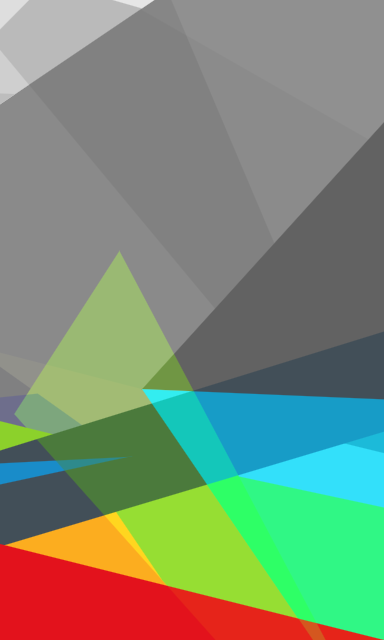
A Shadertoy shader for this background:

```glsl
// Overlapping flat paper-like facets: grey planes above, a slate band and
// vivid wedges below, crossed by a tall translucent green kite.
// Every facet is an intersection of antialiased half planes, painted in order.

#define EDGE_WIDTH 1.2
#define SLATE  vec3(0.26, 0.31, 0.345)
#define RED    vec3(0.89, 0.07, 0.11)
#define ORANGE vec3(0.99, 0.68, 0.12)
#define YELLOW vec3(1.00, 0.84, 0.12)
#define LIME   vec3(0.59, 0.87, 0.20)
#define GREEN  vec3(0.19, 0.97, 0.52)
#define CYAN   vec3(0.20, 0.88, 0.98)
#define BLUE   vec3(0.09, 0.61, 0.78)

vec2 uv;

// Coverage of the area beneath the line from a (left) to b (right).
float under(vec2 a, vec2 b) {
    vec2 e = b - a, q = uv - a;
    float pixel = length(e.yx / iResolution.xy);
    return clamp(0.5 + (e.y * q.x - e.x * q.y) / (pixel * EDGE_WIDTH), 0.0, 1.0);
}

float over(vec2 a, vec2 b) { return 1.0 - under(a, b); }

float both(float a, float b) { return min(a, b); }

void paint(inout vec3 color, vec3 ink, float mask) { color = mix(color, ink, mask); }

void mainImage(out vec4 fragColor, in vec2 fragCoord) {
    uv = fragCoord / iResolution.xy;

    // Shared corners and edges
    vec2 apex = vec2(0.370, 0.392), kiteTop = vec2(0.311, 0.608);
    vec2 kiteLeft = vec2(0.037, 0.353), fold = vec2(0.213, 0.336);
    float belowBandTop = under(vec2(0.0, 0.296), vec2(1.0, 0.482));
    float belowBand = under(vec2(0.0, 0.146), vec2(1.0, 0.3255));
    float belowRed = under(vec2(0.0, 0.150), vec2(1.0, 0.0));
    float rightOfKiteBase = over(kiteLeft, vec2(0.561, 0.0));
    float leftOfKiteEdge = under(kiteTop, vec2(0.848, 0.0));
    float kite = both(both(rightOfKiteBase, leftOfKiteEdge), under(kiteLeft, kiteTop));
    float rightOfBeam = over(apex, vec2(0.815, 0.0));
    float beam = both(rightOfBeam, under(apex, vec2(1.0, 0.376)));

    // Grey planes
    vec3 color = vec3(0.54);
    float rightOfCrease = over(vec2(0.0, 0.922), vec2(0.554, 0.522));
    float rightPlane = over(vec2(0.446, 1.0), vec2(0.713, 0.622));
    float upperPlane = over(vec2(0.359, 0.988), vec2(0.957, 0.783));
    paint(color, vec3(0.507), rightOfCrease);
    paint(color, vec3(0.545), rightPlane);
    paint(color, color + 0.018, upperPlane);

    // Pale top left corner
    float pale = over(vec2(0.0, 0.837), vec2(0.402, 1.0));
    paint(color, vec3(0.73), pale);
    paint(color, vec3(0.81), both(pale, 1.0 - rightOfCrease));
    paint(color, vec3(0.74), both(pale, under(vec2(0.0, 0.854), vec2(0.039, 0.853))));
    paint(color, vec3(0.87), over(vec2(0.0, 0.954), vec2(0.076, 1.0)));
    paint(color, vec3(0.90), both(pale, over(vec2(0.293, 1.0), vec2(0.380, 0.985))));

    // Low folds on the left
    float lowFold = under(vec2(0.0, 0.449), apex);
    float belowFold = under(vec2(0.0, 0.427), fold);
    float violet = both(belowFold, under(vec2(0.0, 0.379), vec2(0.098, 0.385)));
    paint(color, vec3(0.57, 0.57, 0.545), lowFold);
    paint(color, vec3(0.50, 0.50, 0.505), belowFold);
    paint(color, vec3(0.43, 0.43, 0.55), violet);

    // Dark plane on the right
    float dark = both(under(apex, vec2(1.0, 0.809)), over(apex, vec2(1.0, 0.376)));
    paint(color, vec3(0.385), dark);

    // Kite above the band
    vec3 kiteInk = mix(vec3(0.605, 0.725, 0.45), vec3(0.635, 0.735, 0.455), lowFold);
    kiteInk = mix(kiteInk, vec3(0.49, 0.65, 0.49), violet);
    kiteInk = mix(kiteInk, vec3(0.44, 0.59, 0.265), dark);
    paint(color, kiteInk, kite);
    paint(color, vec3(0.55, 0.82, 0.17), under(vec2(0.0, 0.342), vec2(0.135, 0.322)));

    // Slate band with a thin blue blade
    paint(color, mix(SLATE, vec3(0.295, 0.48, 0.235), kite), belowBandTop);
    float blade = both(under(vec2(0.0, 0.276), vec2(0.333, 0.286)),
                       over(vec2(0.0, 0.243), vec2(0.333, 0.286)));
    paint(color, mix(vec3(0.10, 0.55, 0.79), vec3(0.18, 0.54, 0.55), kite), blade);

    // Blue beam, brightest at its tip
    vec3 beamInk = mix(BLUE, vec3(0.08, 0.78, 0.73), leftOfKiteEdge);
    paint(color, mix(vec3(0.20, 0.93, 0.94), beamInk, belowBandTop), both(beam, 1.0 - dark));

    // Vivid wedges below the band
    vec3 wedge = mix(ORANGE, YELLOW, rightOfKiteBase);
    float limeArea = both(rightOfKiteBase, over(vec2(0.300, 0.202), vec2(0.428, 0.0885)));
    paint(wedge, LIME, limeArea);
    paint(wedge, GREEN, rightOfBeam);
    paint(wedge, vec3(0.18, 1.0, 0.40), both(rightOfBeam, leftOfKiteEdge));
    float cyanArea = both(over(vec2(0.626, 0.255), vec2(1.0, 0.207)), 1.0 - leftOfKiteEdge);
    paint(wedge, CYAN, cyanArea);
    paint(wedge, vec3(0.11, 0.73, 0.85), over(vec2(0.898, 0.307), vec2(1.0, 0.292)));
    paint(color, wedge, belowBand);

    // Red floor, tinted where the kite and beam cross it
    vec3 floorInk = mix(RED, vec3(0.90, 0.14, 0.10), rightOfKiteBase);
    paint(floorInk, vec3(0.83, 0.34, 0.12), both(rightOfBeam, leftOfKiteEdge));
    paint(color, floorInk, belowRed);

    fragColor = vec4(color, 1.0);
}
```
